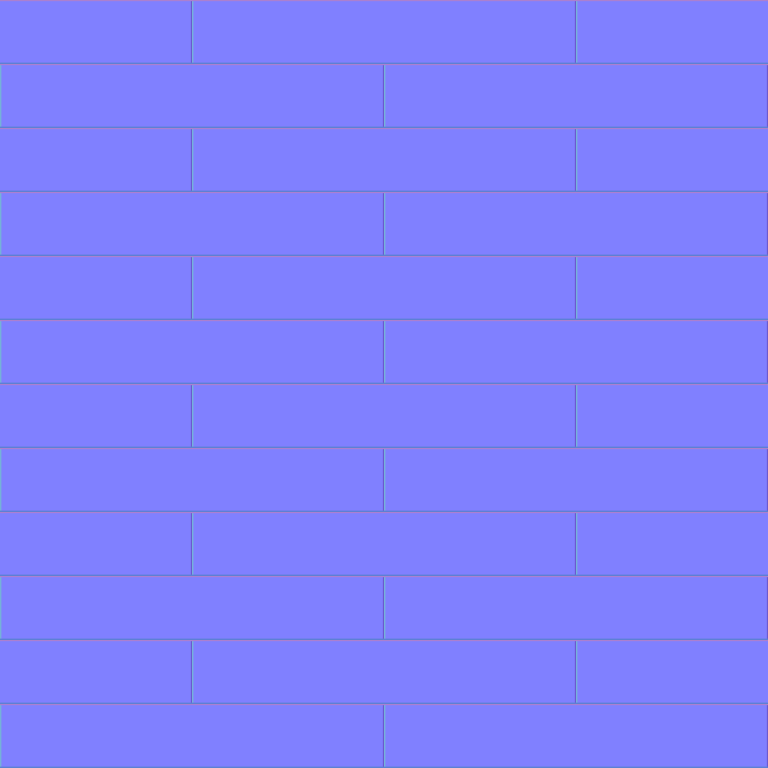
Write a Shadertoy shader that draws this texture map.

```glsl
// Tangent-space normal map of long planks laid in a half-offset running bond.
// Each joint is a pair of thin bevels, one tilted each way, blended over the
// flat normal by the exact share of the pixel that each bevel covers.

const float ROWS = 12.0;
const float PLANKS_PER_ROW = 2.0;
const float NEAR_BEVEL = 0.0015;   // bevel on the negative side of a joint
const float FAR_BEVEL = 0.0018;    // bevel on the positive side of a joint

const vec3 FLAT_NORMAL = vec3(0.502, 0.502, 1.0);
const vec3 TOP_BEVEL = vec3(0.67, 0.50, 0.81);
const vec3 BOTTOM_BEVEL = vec3(0.36, 0.50, 0.83);
const vec3 LEFT_BEVEL = vec3(0.46, 0.70, 0.85);
const vec3 RIGHT_BEVEL = vec3(0.42, 0.35, 0.81);

// Signed distance to the nearest joint of a repeating axis.
float jointDistance(float position, float count, float offset) {
    return (fract(position * count + offset + 0.5) - 0.5) / count;
}

// Share of a pixel centred at d that lies between lo and hi.
float coverage(float d, float lo, float hi, float pixel) {
    float overlap = min(d + 0.5 * pixel, hi) - max(d - 0.5 * pixel, lo);
    return clamp(overlap / pixel, 0.0, 1.0);
}

// Lay the two bevels of one joint over a base normal.
vec3 addJoint(vec3 base, float d, float pixel, vec3 nearColor, vec3 farColor) {
    float nearShare = coverage(d, -NEAR_BEVEL, 0.0, pixel);
    float farShare = coverage(d, 0.0, FAR_BEVEL, pixel);
    return base * (1.0 - nearShare - farShare)
         + nearColor * nearShare + farColor * farShare;
}

void mainImage(out vec4 fragColor, in vec2 fragCoord) {
    vec2 pixel = 1.0 / iResolution.xy;
    vec2 uv = fragCoord * pixel;

    // Every other row slides by half a plank.
    float row = floor(uv.y * ROWS);
    float shift = 0.5 * mod(row, 2.0);

    float across = jointDistance(uv.x, PLANKS_PER_ROW, shift);
    float up = jointDistance(uv.y, ROWS, 0.0);

    // End joints first, then the long joints that run over them.
    vec3 color = addJoint(FLAT_NORMAL, across, pixel.x, RIGHT_BEVEL, LEFT_BEVEL);
    color = addJoint(color, up, pixel.y, TOP_BEVEL, BOTTOM_BEVEL);

    fragColor = vec4(color, 1.0);
}
```
